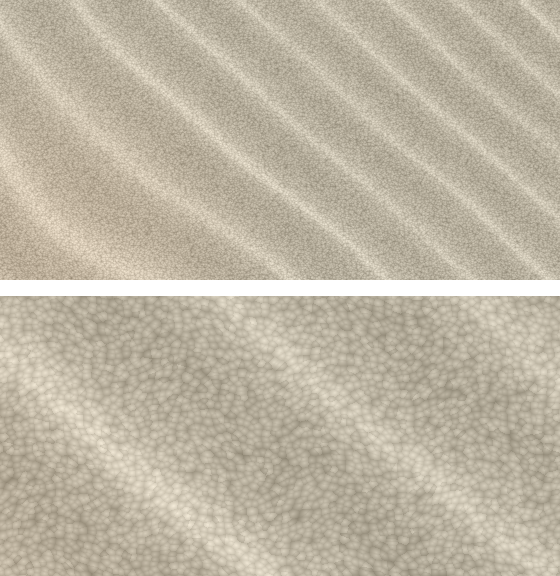
Top, the full canvas; bottom, a detail of the centre.
Give the GLSL for this texture, as a Shadertoy shader.

```glsl
// Pale wind-rippled sand: slanting soft crests, grey troughs and fine grain.
#define SAND_COLOR   vec3(0.738, 0.708, 0.638)
#define WARM_SHIFT   vec3(0.026, 0.002, -0.010)
#define CREST_LIGHT  0.075
#define SLOPE_LIGHT  0.055
#define TROUGH_SHADE 0.043
#define CREST_WIDTH  0.085
#define GRAIN_COUNT  128.0
#define GRAIN_RELIEF 0.17
#define GRAIN_TINT   0.08

const float TAU = 6.2831853;

vec2 hash2(vec2 p) {
    vec3 q = fract(p.xyx * vec3(0.1031, 0.1030, 0.0973));
    q += dot(q, q.yzx + 33.33);
    return fract((q.xx + q.yz) * q.zy);
}

// Distance to the nearest grain centre, and a random value for that grain.
vec2 cellular(vec2 p) {
    vec2 cell = floor(p), local = fract(p);
    vec2 nearest = vec2(9.0, 0.0);
    for (int j = -1; j <= 1; j++)
    for (int i = -1; i <= 1; i++) {
        vec2 offset = vec2(i, j);
        vec2 seed = hash2(cell + offset + 64.0);
        float dist = length(offset + seed - local);
        if (dist < nearest.x) nearest = vec2(dist, fract(seed.x * 7.3 + seed.y * 3.1));
    }
    return nearest;
}

// Ripple number at a point; p.y runs downward from the top edge.
float ripplePhase(vec2 p) {
    float lean = 1.12 - 0.42 * exp(-2.5 * p.x * p.x);
    float top = p.x - lean * p.y;
    float wobble = 0.025 * sin(9.0 * p.y + 3.0 * p.x)
                 + 0.012 * sin(21.0 * p.y - 7.0 * p.x + 1.0);
    return 1.16 + 3.05 * top + 0.34 * top * top + wobble;
}

// Light on the ripples: a narrow crest on a broad, slightly skewed wave.
float rippleLight(vec2 p, float softness) {
    float phase = ripplePhase(p);
    float id = round(phase);
    float side = phase - id;
    float strength = 0.75 + 0.4 * hash2(vec2(id + 20.0, 5.0)).x
                   + 0.18 * sin(5.0 * p.y + 2.4 * id);
    float width = CREST_WIDTH * (side > 0.0 ? 1.25 : 0.85) * (1.0 + 0.5 * softness);
    float crest = exp(-side * side / (width * width));
    float slope = 0.5 + 0.5 * cos(TAU * side - 0.35);
    return CREST_LIGHT * strength * crest + SLOPE_LIGHT * slope - TROUGH_SHADE;
}

// Broad uneven patches from layered sines.
float patches(vec2 p) {
    return sin(4.1 * p.x + 2.3 * p.y) * sin(3.2 * p.y - 1.7 * p.x + 0.8)
         + 0.5 * sin(11.0 * p.x - 8.0 * p.y) * sin(9.0 * p.y + 6.0 * p.x);
}

void mainImage(out vec4 fragColor, in vec2 fragCoord) {
    vec2 p = fragCoord / iResolution.y;
    p.y = 1.0 - p.y;

    // Warmer, softer sand toward the lower left
    float warmth = 1.0 - smoothstep(0.1, 1.1, length(p - vec2(0.15, 0.95)));
    float light = rippleLight(p, warmth) + 0.006 * patches(p) + 0.012 * warmth;

    // Grains, a little wider than tall, gently bent out of line
    vec2 bend = 0.004 * sin(p.yx * vec2(43.0, 37.0));
    vec2 grain = cellular((p + bend) * GRAIN_COUNT * vec2(0.9, 1.1));
    light += GRAIN_RELIEF * (0.42 - grain.x) + GRAIN_TINT * (grain.y - 0.5);

    vec3 color = SAND_COLOR + light + WARM_SHIFT * warmth;
    fragColor = vec4(clamp(color, 0.0, 1.0), 1.0);
}
```
